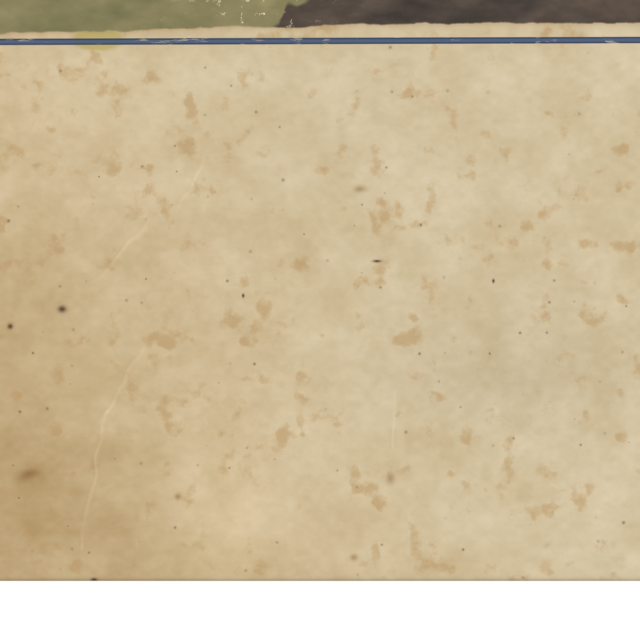
Give the GLSL for this texture, as a WebGL 2 fragment shader.

```glsl
#version 300 es
precision highp float;
uniform vec2 u_resolution;
out vec4 fragColor;

#define PAPER_BOTTOM 0.0925
#define RULE_Y 0.9345
#define RULE_HALF 0.0048
#define GRAIN 0.055
#define MOTTLE 0.10
#define FLECK_CELLS 24.0
#define CREASE_WIDTH 0.0032

float hash(vec2 p) {
  vec3 q = fract(vec3(p.xyx) * 0.1031);
  q += dot(q, q.yzx + 33.33);
  return fract((q.x + q.y) * q.z);
}

float noise(vec2 p) {
  vec2 i = floor(p), f = fract(p);
  f = f * f * (3.0 - 2.0 * f);
  return mix(mix(hash(i), hash(i + vec2(1, 0)), f.x),
             mix(hash(i + vec2(0, 1)), hash(i + vec2(1, 1)), f.x), f.y);
}

float fbm(vec2 p) {
  float sum = 0.0, amp = 0.5;
  for (int i = 0; i < 5; i++) {
    sum += amp * noise(p);
    p = mat2(1.6, 1.2, -1.2, 1.6) * p + 7.3;
    amp *= 0.5;
  }
  return sum;
}

// Soft elliptical blot, 1 at its centre
float blot(vec2 p, vec2 centre, vec2 radius) {
  vec2 d = (p - centre) / radius;
  return exp(-dot(d, d));
}

// Raised fold: bright on one flank, shaded on the other
float crease(vec2 p, vec2 a, vec2 b) {
  vec2 along = b - a, q = p - a;
  float t = clamp(dot(q, along) / dot(along, along), 0.0, 1.0);
  vec2 d = q - along * t;
  float side = (along.x * q.y - along.y * q.x) / length(along);
  float s = side / CREASE_WIDTH;
  return exp(-dot(d, d) / (CREASE_WIDTH * CREASE_WIDTH)) * (0.55 + s);
}

// Small fibres and specks scattered one per cell
float flecks(vec2 p) {
  vec2 cell = floor(p * FLECK_CELLS);
  vec2 centre = 0.2 + 0.6 * vec2(hash(cell + 3.1), hash(cell + 17.7));
  vec2 d = (fract(p * FLECK_CELLS) - centre) / FLECK_CELLS;
  float size = mix(0.0012, 0.0026, hash(cell + 41.0));
  float strength = step(0.72, hash(cell + 9.0)) * hash(cell + 55.0);
  return strength * exp(-dot(d, d) / (size * size));
}

vec3 paperColor(vec2 p) {
  vec3 color = mix(vec3(0.805, 0.715, 0.555), vec3(0.825, 0.757, 0.620),
                   smoothstep(0.0, 0.75, p.x * 0.7 + p.y * 0.4));
  // Age stains
  float stain = 0.75 * blot(p, vec2(0.0, 0.20), vec2(0.20, 0.24))
              + 0.40 * blot(p, vec2(0.20, 0.12), vec2(0.10, 0.09))
              + 0.30 * blot(p, vec2(0.08, 0.50), vec2(0.20, 0.16))
              + 0.25 * blot(p, vec2(0.48, 0.10), vec2(0.25, 0.04));
  color = mix(color, vec3(0.67, 0.55, 0.37), stain * (0.35 + 0.6 * fbm(p * 9.0)));
  color += 0.035 * blot(p, vec2(0.36, 0.19), vec2(0.07, 0.10));
  color = mix(color, vec3(0.77, 0.71, 0.59), 0.4 * blot(p, vec2(0.80, 0.42), vec2(0.2, 0.1)));
  // Mottling and fine grain
  float cloud = fbm(p * 17.0) - 0.48;
  color += MOTTLE * cloud * vec3(0.8, 1.0, 1.25);
  color += GRAIN * (fbm(p * vec2(75.0, 95.0)) - 0.48) * vec3(0.9, 1.0, 1.15);
  float foxing = smoothstep(0.60, 0.80, fbm(p * 34.0 + 20.0));
  color = mix(color, vec3(0.72, 0.58, 0.39), 0.5 * foxing);
  // Folds
  vec2 w = p + 0.012 * (vec2(noise(p * 35.0), noise(p * 35.0 + 50.0)) - 0.5);
  float fold = crease(w, vec2(0.315, 0.76), vec2(0.28, 0.675))
             + crease(w, vec2(0.235, 0.655), vec2(0.145, 0.56))
             + crease(w, vec2(0.22, 0.45), vec2(0.163, 0.36))
             + crease(w, vec2(0.163, 0.36), vec2(0.125, 0.14))
             + crease(w, vec2(0.614, 0.385), vec2(0.612, 0.30));
  color += 0.035 * fold * (0.4 + noise(p * 28.0));
  // Brown blots, then dark specks
  float brown = blot(w, vec2(0.045, 0.256), vec2(0.018, 0.009))
              + 0.7 * blot(w, vec2(0.561, 0.705), vec2(0.010, 0.007))
              + 0.8 * blot(p, vec2(0.278, 0.224), vec2(0.005))
              + 0.7 * blot(w, vec2(0.608, 0.249), vec2(0.008))
              + 0.6 * blot(p, vec2(0.553, 0.129), vec2(0.005));
  color = mix(color, vec3(0.53, 0.39, 0.23), 0.65 * min(brown, 1.0));
  float dark = blot(p, vec2(0.097, 0.517), vec2(0.006, 0.005))
             + blot(p, vec2(0.016, 0.490), vec2(0.004))
             + blot(p, vec2(0.589, 0.592), vec2(0.006, 0.002))
             + blot(p, vec2(0.380, 0.538), vec2(0.002, 0.003))
             + blot(p, vec2(0.771, 0.561), vec2(0.002, 0.003))
             + blot(p, vec2(0.147, 0.094), vec2(0.005, 0.003));
  return mix(color, vec3(0.27, 0.21, 0.16), min(0.8 * dark + 0.45 * flecks(p), 0.9));
}

// Painted strip: olive wash at left, dark earth at right
vec3 paintColor(vec2 p) {
  float wash = fbm(p * vec2(22.0, 40.0));
  vec3 olive = mix(vec3(0.43, 0.42, 0.29), vec3(0.62, 0.58, 0.42), wash + 0.25 * p.x);
  vec3 earth = mix(vec3(0.22, 0.20, 0.19), vec3(0.44, 0.38, 0.33), wash);
  float border = 0.43 + 0.9 * (p.y - 0.96) + 0.05 * (noise(p * 60.0) - 0.5);
  vec3 color = mix(olive, earth, smoothstep(-0.008, 0.008, p.x - border));
  float chips = smoothstep(0.66, 0.76, fbm(p * 90.0)) * blot(p, vec2(0.39, 0.98), vec2(0.09, 0.04));
  return mix(color, vec3(0.83, 0.79, 0.66), chips);
}

void main() {
  vec2 p = gl_FragCoord.xy / u_resolution;
  float aa = 1.0 / u_resolution.y;
  vec3 color = paperColor(p);
  // Yellow spill beneath the rule
  float spill = blot(p, vec2(0.153, 0.938), vec2(0.045, 0.018));
  color = mix(color, vec3(0.73, 0.67, 0.40), 0.8 * smoothstep(0.25, 0.6, spill));
  // Ragged lower edge of the paint
  float edge = mix(0.949, 0.964, smoothstep(0.0, 0.65, p.x)) + 0.008 * (fbm(p.xx * vec2(35.0, 9.0)) - 0.5);
  edge -= 0.006 * blot(p, vec2(0.46, p.y), vec2(0.035, 1.0));
  color = mix(color, vec3(0.62, 0.50, 0.34), 0.45 * exp(-abs(p.y - edge) / 0.004));
  color = mix(color, paintColor(p), smoothstep(-0.002, 0.002, p.y - edge));
  // Blue rule with darker rims and worn ink
  float offset = abs(p.y - RULE_Y - 0.003 * p.x);
  float ink = 1.0 - smoothstep(RULE_HALF - aa, RULE_HALF + aa, offset);
  vec3 blue = mix(vec3(0.31, 0.37, 0.48), vec3(0.18, 0.23, 0.34), smoothstep(0.001, RULE_HALF, offset));
  float wear = smoothstep(0.58, 0.78, fbm(p * vec2(45.0, 160.0)));
  color = mix(color, blue, ink * (0.95 - 0.5 * wear));
  // Sheet edge over the white ground
  color *= 1.0 - 0.30 * exp(-abs(p.y - PAPER_BOTTOM) / 0.0022);
  color = mix(vec3(1.0), color, smoothstep(-aa, aa, p.y - PAPER_BOTTOM));
  fragColor = vec4(clamp(color, 0.0, 1.0), 1.0);
}
```
